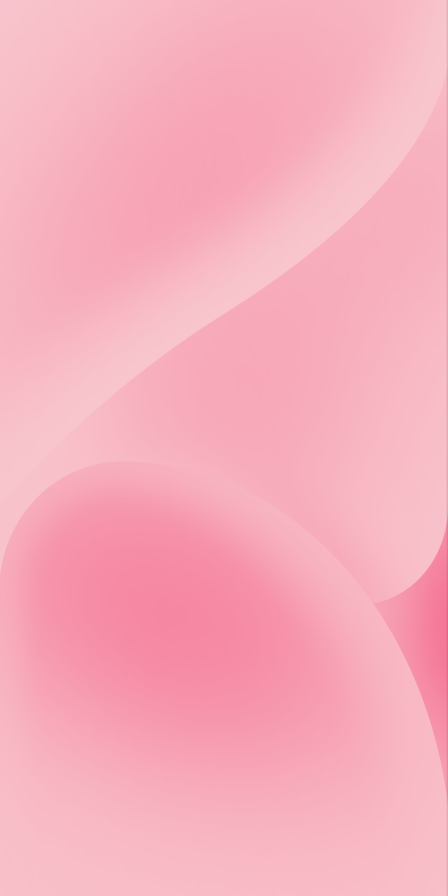
Write a Shadertoy shader that draws this background.

```glsl
#define PALE vec3(0.974, 0.788, 0.814)
#define DEEP vec3(0.958, 0.420, 0.560)
#define BAND_WIDTH 0.25
#define UPPER_STRENGTH 0.36
#define MIDDLE_STRENGTH 0.29
#define DOME_STRENGTH 0.60
#define GRAIN 0.010
#define BORDER_WIDTH 0.003

// Soft elliptical glow, turned by an angle
float glow(vec2 p, vec2 centre, vec2 radius, float angle) {
    float c = cos(angle), s = sin(angle);
    vec2 d = p - centre;
    vec2 q = vec2(c * d.x + s * d.y, c * d.y - s * d.x) / radius;
    return exp(-pow(dot(q, q), 1.1));
}

float hash(vec2 p) {
    return fract(sin(dot(p, vec2(127.1, 311.7))) * 43758.5453);
}

// Smooth value noise
float noise(vec2 p) {
    vec2 i = floor(p), f = fract(p);
    f = f * f * (3.0 - 2.0 * f);
    float low = mix(hash(i), hash(i + vec2(1, 0)), f.x);
    float high = mix(hash(i + vec2(0, 1)), hash(i + vec2(1, 1)), f.x);
    return mix(low, high, f.y);
}

// Signed distance to the sweeping diagonal, positive above it
float diagonal(vec2 p) {
    float root = sqrt(max(1.01 - p.x, 0.002));
    float bend = max(0.5 - p.x, 0.0);
    float height = 1.942 - 0.9 * root - 0.65 * bend * bend;
    float slope = 0.45 / root + 1.3 * bend;
    return (p.y - height) / sqrt(1.0 + slope * slope);
}

// Depth inside the dome, made of two quarter ellipses sharing one crest
float domeDepth(vec2 p) {
    bool left = p.x < 0.273;
    vec2 centre = vec2(0.273, left ? 0.68 : 0.07);
    vec2 radius = left ? vec2(0.275, 0.29) : vec2(0.735, 0.90);
    vec2 q = (p - centre) / radius;
    q.y = max(q.y, 0.0);
    return (1.0 - length(q)) * radius.y;
}

// Distance beyond the rounded lower right corner of the middle petal
float pocketDepth(vec2 p) {
    vec2 q = max((p - vec2(0.8, 0.87)) * vec2(1.0, -1.0), 0.0);
    return (length(q / vec2(0.2, 0.22)) - 1.0) * 0.2;
}

float upperTone(vec2 p, float d) {
    float tone = UPPER_STRENGTH * glow(p, vec2(0.44, 1.59), vec2(0.66, 0.36), 0.85);
    return 0.04 + tone * smoothstep(0.0, BAND_WIDTH, d);
}

float middleTone(vec2 p, float dome) {
    float tone = MIDDLE_STRENGTH * glow(p, vec2(0.54, 1.14), vec2(0.34, 0.48), -0.3);
    tone += 0.16 * glow(p, vec2(0.96, 1.58), vec2(0.24, 0.30), -0.3);
    tone += 0.20 * glow(p, vec2(0.77, 0.69), vec2(0.24, 0.10), -0.85);
    // Pale halo resting on the crest of the dome
    float halo = exp(min(dome, 0.0) / 0.07) * (1.0 - smoothstep(0.45, 0.80, p.x));
    return 0.07 + tone * smoothstep(0.0, 0.32, p.x) * (1.0 - 0.35 * halo);
}

float domeTone(vec2 p, float depth) {
    float tone = DOME_STRENGTH * glow(p, vec2(0.38, 0.63), vec2(0.54, 0.36), -0.45);
    // The rim widens and pales towards the right
    float side = smoothstep(0.2, 0.8, p.x);
    float rim = smoothstep(0.0, mix(0.11, 0.24, side), depth);
    return 0.10 + tone * mix(mix(0.60, 0.40, side), 1.0, rim);
}

float pocketTone(vec2 p) {
    return 0.36 + 0.55 * glow(p, vec2(1.03, 0.60), vec2(0.13, 0.27), 0.0);
}

void mainImage(out vec4 fragColor, in vec2 fragCoord) {
    vec2 p = fragCoord / iResolution.xy * vec2(1.0, 2.0);
    float soft = 1.5 / iResolution.y;

    // Layers from back to front
    float sweep = diagonal(p);
    float dome = domeDepth(p);
    float tone = middleTone(p, dome);
    tone = mix(tone, pocketTone(p), smoothstep(-soft, soft, pocketDepth(p)));
    tone = mix(tone, upperTone(p, sweep), smoothstep(-soft, soft, sweep));
    tone = mix(tone, domeTone(p, dome), smoothstep(-soft, soft, dome));

    // Faint upright grain and a thin dull right border
    tone += GRAIN * (noise(p * vec2(90.0, 35.0)) - 0.5);
    vec3 colour = mix(PALE, DEEP, tone);
    colour *= 1.0 - 0.10 * smoothstep(-soft, soft, p.x - 1.0 + BORDER_WIDTH);
    fragColor = vec4(colour, 1.0);
}
```
